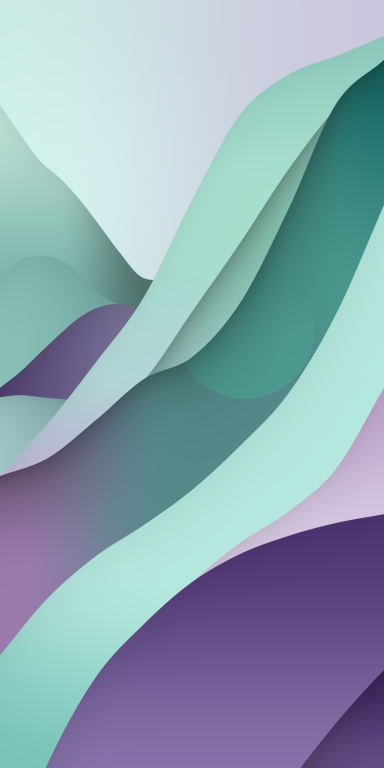
A WebGL 2 fragment shader for this background:

```glsl
#version 300 es
precision highp float;
// Flowing paper ribbons and hills in mint, teal and violet.
// Each layer fills everything below a spline edge, painted back to front,
// with a soft shadow cast just under the edge by the sheet above it.
uniform vec2 u_resolution;
out vec4 outColor;

vec2 p; // x spans 0..1, y spans 0..2 upward
vec3 color;

// Catmull-Rom height through nine evenly spaced knots, x in 0..1
float spline(float x, float k[9]) {
  float s = clamp(x, 0.0, 1.0) * 8.0;
  int i = min(int(s), 7);
  float t = s - float(i);
  float b = k[i], c = k[i + 1];
  float a = i > 0 ? k[i - 1] : 2.0 * b - c;
  float d = i < 7 ? k[i + 2] : 2.0 * c - b;
  return b + 0.5 * t * (c - a + t * (2.0 * a - 5.0 * b + 4.0 * c - d
       + t * (3.0 * (b - c) + d - a)));
}

// Signed distance in pixels, from any smooth field
float pixels(float field) {
  return field / max(length(vec2(dFdx(field), dFdy(field))), 1e-5);
}

// Paint the region below an edge, shaded near its top
void layer(float edge, vec3 tint, float shade, float reach) {
  float d = pixels(edge - p.y);
  float depth = max(d, 0.0) / u_resolution.x;
  tint *= 1.0 - shade * exp(-depth / reach);
  color = mix(color, tint, smoothstep(-0.7, 0.7, d));
}

void main() {
  p = gl_FragCoord.xy / u_resolution * vec2(1.0, 2.0);
  float x = p.x, y = p.y;

  // Sky
  color = mix(vec3(0.79, 0.92, 0.89), vec3(0.80, 0.78, 0.87), smoothstep(-0.05, 1.0, x));
  color += 0.04 * exp(-8.0 * dot(p - vec2(0.2, 1.5), p - vec2(0.2, 1.5)));

  // Hills on the left, with knots packed into the first 0.417 of the width
  float hx = x * 2.4;
  vec3 mist = mix(vec3(0.76, 0.90, 0.86), vec3(0.48, 0.70, 0.66), smoothstep(1.75, 1.2, y));
  layer(spline(hx, float[9](1.727, 1.651, 1.581, 1.536, 1.479, 1.411, 1.341, 1.281, 1.268)),
        mist * (1.0 - 0.35 * smoothstep(0.15, 0.4, x)), 0.06, 0.05);
  layer(spline(hx, float[9](1.284, 1.323, 1.333, 1.323, 1.286, 1.234, 1.206, 1.195, 1.193)),
        mix(vec3(0.54, 0.76, 0.72), vec3(0.46, 0.67, 0.65), x * 3.0), 0.08, 0.08);
  layer(spline(hx, float[9](0.990, 1.031, 1.081, 1.130, 1.174, 1.201, 1.208, 1.193, 1.161)),
        mix(vec3(0.33, 0.26, 0.46), vec3(0.48, 0.46, 0.60), x * 3.0), 0.12, 0.06);
  layer(spline(hx, float[9](0.966, 0.971, 0.966, 0.961, 0.958, 0.958, 0.958, 0.958, 0.958)),
        mix(vec3(0.63, 0.78, 0.78), vec3(0.50, 0.68, 0.67), x * 5.0), 0.12, 0.05);

  // Main ribbon, lavender at its low tip
  vec3 ribbon = mix(vec3(0.70, 0.84, 0.84), vec3(0.65, 0.87, 0.81), smoothstep(1.0, 1.4, y));
  ribbon = mix(vec3(0.73, 0.72, 0.83), ribbon, smoothstep(0.75, 1.05, y));
  ribbon = mix(ribbon, vec3(0.57, 0.81, 0.75), smoothstep(1.5, 1.9, y));
  layer(spline(x, float[9](0.760, 0.898, 1.057, 1.227, 1.479, 1.701, 1.805, 1.854, 1.906)),
        ribbon, 0.04, 0.04);

  // Fold tucked under the ribbon
  layer(spline(x, float[9](0.760, 0.807, 0.906, 1.010, 1.188, 1.367, 1.557, 1.719, 1.844)),
        mix(vec3(0.62, 0.81, 0.78), vec3(0.56, 0.80, 0.73), smoothstep(1.0, 1.4, y)), 0.3, 0.05);

  // Deep band from violet to teal, with a rounded highlight
  vec3 band = mix(vec3(0.60, 0.48, 0.67), vec3(0.33, 0.54, 0.54), smoothstep(0.04, 0.46, x));
  band *= 1.0 - 0.2 * smoothstep(0.5, 0.85, y) * smoothstep(0.4, 0.0, x);
  band = mix(band, vec3(0.29, 0.59, 0.55), smoothstep(0.95, 1.25, y));
  float disc = pixels(0.18 - distance(p, vec2(0.638, 1.141)));
  band = mix(band, vec3(0.31, 0.61, 0.57), smoothstep(-0.7, 0.7, disc) * smoothstep(1.3, 1.1, y));
  band = mix(band, vec3(0.10, 0.44, 0.42), smoothstep(1.2, 1.85, y) * smoothstep(0.7, 1.0, x));
  layer(spline(x, float[9](0.760, 0.807, 0.906, 1.013, 1.070, 1.211, 1.453, 1.729, 1.844)),
        band, 0.32, 0.06);

  // Pale lower ribbon
  layer(spline(x, float[9](0.294, 0.443, 0.552, 0.633, 0.724, 0.839, 0.974, 1.182, 1.466)),
        mix(vec3(0.48, 0.77, 0.73), vec3(0.71, 0.91, 0.87), smoothstep(0.0, 0.62, y + 0.25 * x)),
        0.05, 0.06);

  // Lavender gap
  layer(spline(x, float[9](-0.350, -0.057, 0.164, 0.339, 0.482, 0.586, 0.667, 0.779, 0.990)),
        mix(vec3(0.83, 0.78, 0.88), vec3(0.76, 0.66, 0.82), smoothstep(0.62, 0.95, y)), 0.08, 0.04);

  // Violet hill and the dark corner in front of it
  layer(spline(x, float[9](-0.300, 0.013, 0.237, 0.375, 0.484, 0.557, 0.604, 0.638, 0.661)),
        mix(vec3(0.53, 0.45, 0.66), vec3(0.31, 0.21, 0.46), smoothstep(-0.05, 0.65, y)), 0.08, 0.05);
  float u = 1.0 - x;
  layer(0.255 - 1.02 * u - 0.7 * u * u,
        mix(vec3(0.39, 0.29, 0.51), vec3(0.26, 0.16, 0.39), smoothstep(0.0, 0.25, y)), 0.2, 0.05);

  outColor = vec4(color, 1.0);
}
```
